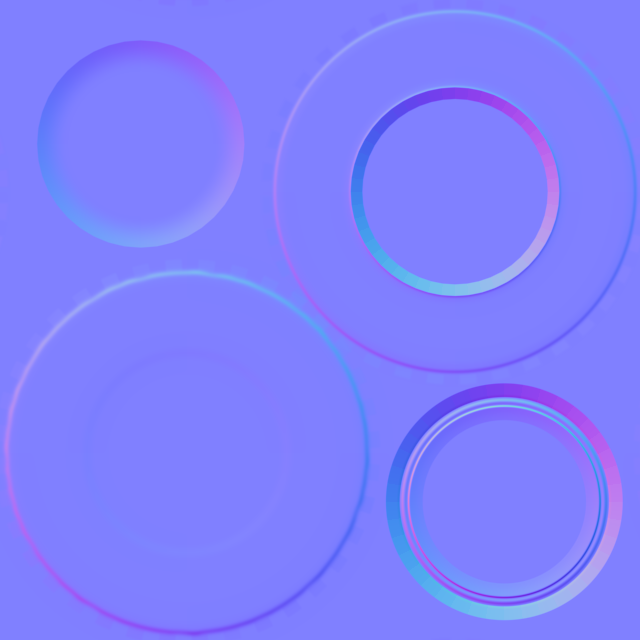
This texture map is drawn by a WebGL 2 fragment shader. Its source:

```glsl
#version 300 es
precision highp float;
// Tangent-space normal map of four round machined parts: a dish, a washer, a disc and a grooved ring.

uniform vec2 u_resolution;
out vec4 fragColor;

const float TAU = 6.2831853;

float hash(float n) {
    return fract(sin(n * 127.1) * 4375.85);
}

// One-dimensional gradient noise that repeats after the given period.
float gradientNoise(float x, float period) {
    float cell = floor(x);
    float f = x - cell;
    float g0 = hash(mod(cell, period)) * 2.0 - 1.0;
    float g1 = hash(mod(cell + 1.0, period)) * 2.0 - 1.0;
    return mix(g0 * f, g1 * (f - 1.0), f * f * (3.0 - 2.0 * f));
}

float turn(vec2 d) {
    return atan(d.y, d.x) / TAU + 0.5;
}

// Offset from a centre on a tile that wraps at its edges.
vec2 wrappedOffset(vec2 p, vec2 center) {
    vec2 d = p - center;
    return d - floor(d + 0.5);
}

// Unit direction through the middle of the nearest of n facets.
vec2 facetDirection(vec2 d, float n) {
    float a = (floor(turn(d) * n) + 0.5) / n * TAU - 0.5 * TAU;
    return vec2(cos(a), sin(a));
}

float band(float r, float inner, float outer, float aa) {
    return smoothstep(inner - aa, inner + aa, r)
         * (1.0 - smoothstep(outer - aa, outer + aa, r));
}

float ridge(float r, float center, float width) {
    float x = (r - center) / width;
    return exp(-x * x);
}

// Positive slope leans outward in x; green points down the canvas.
vec2 tilt(vec2 direction, float slope) {
    return slope * vec2(direction.x, -direction.y);
}

// Faint broken patches just beyond a rim.
float rimPatches(vec2 d, float r, float inner, float outer, float count) {
    float t = turn(d) * count;
    float f = fract(t);
    float patchMask = smoothstep(0.1, 0.2, f) * (1.0 - smoothstep(0.6, 0.7, f));
    return patchMask * (0.5 + 0.5 * hash(floor(t))) * band(r, inner, outer, 0.003);
}

vec2 dish(vec2 d, float radius, float aa) {
    vec2 dir = facetDirection(d, 40.0);
    float r = mix(length(d), dot(d, dir), 0.8);
    float slope = 0.27 * smoothstep(0.7, 1.0, r / radius);
    return tilt(normalize(d + 1e-5), slope * band(r, -1.0, radius, aa));
}

vec2 washer(vec2 d, float radius, float aa) {
    float r = length(d);
    vec2 dir = d / max(r, 1e-4);
    vec2 facet = facetDirection(d, 48.0);
    float flat_r = dot(d, facet);
    // Outer rim with a soft inner shoulder.
    float slope = -0.30 * ridge(r, radius - 0.001, 0.0032);
    slope -= 0.05 * ridge(r, radius - 0.007, 0.008);
    slope += 0.05 * rimPatches(d, r, radius + 0.004, radius + 0.019, 36.0);
    // Raised lip around the bore.
    float outside = smoothstep(0.1628 - aa, 0.1628 + aa, r);
    slope -= outside * (0.28 * ridge(r, 0.1638, 0.0024) + 0.07 * ridge(r, 0.165, 0.009));
    float bevel = 0.51 * band(flat_r, 0.1445, 0.1626, aa);
    return tilt(dir, slope) + tilt(normalize(mix(dir, facet, 0.7)), bevel);
}

vec2 disc(vec2 d, float radius) {
    float r = length(d);
    vec2 dir = d / max(r, 1e-4);
    float streak = gradientNoise(turn(d) * 64.0, 64.0);
    float slope = -(0.34 + 0.2 * streak) * ridge(r, radius - 0.001 + 0.003 * streak, 0.0045);
    slope -= 0.04 * ridge(r, radius - 0.004, 0.012);
    slope -= 0.06 * rimPatches(d, r, radius + 0.003, radius + 0.020, 36.0);
    // Shallow step in the middle of the face.
    slope += 0.04 * ridge(r, 0.156, 0.009);
    return tilt(dir, slope);
}

vec2 groovedRing(vec2 d, float radius, float aa) {
    float r = length(d);
    vec2 dir = d / max(r, 1e-4);
    vec2 facet = facetDirection(d, 40.0);
    float bevel = mix(0.60, 0.49, smoothstep(0.164, 0.169, r)) * band(r, 0.1635, radius, aa);
    // Two fine grooves between the bevels.
    float slope = -0.45 * ridge(r, 0.1592, 0.0028);
    slope += 0.20 * ridge(r, 0.1540, 0.0022);
    slope -= 0.68 * ridge(r, 0.1497, 0.0016);
    float lip = mix(0.15, 0.23, smoothstep(0.1276, 0.147, r)) * band(r, 0.1276, 0.1475, aa);
    return tilt(dir, slope + lip) + tilt(normalize(mix(dir, facet, 0.6)), bevel);
}

void main() {
    vec2 p = gl_FragCoord.xy / u_resolution;
    float aa = 0.9 / u_resolution.y;
    vec2 n = dish(wrappedOffset(p, vec2(0.220, 0.775)), 0.1615, aa);
    n += washer(wrappedOffset(p, vec2(0.711, 0.7005)), 0.2825, aa);
    n += disc(wrappedOffset(p, vec2(0.292, 0.2925)), 0.2825);
    n += groovedRing(wrappedOffset(p, vec2(0.788, 0.216)), 0.185, aa);
    float z = sqrt(max(1.0 - dot(n, n), 0.0));
    fragColor = vec4(vec3(n, z) * 0.5 + 0.5, 1.0);
}
```
